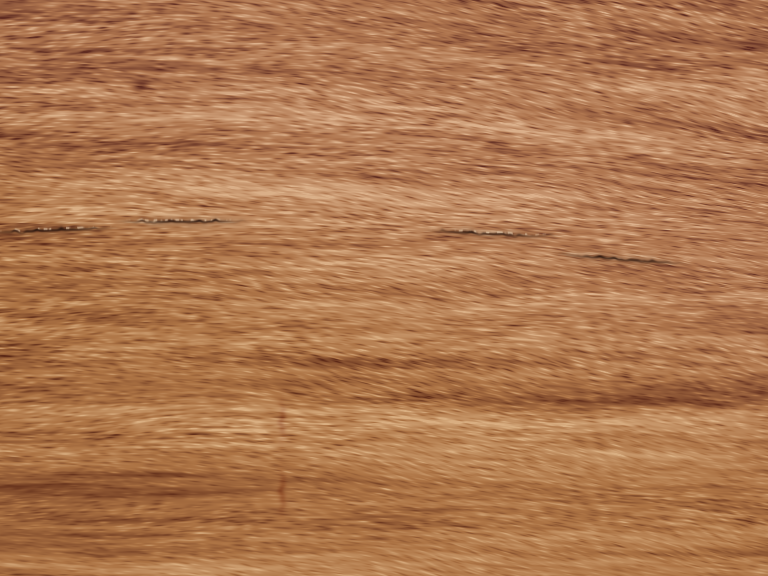
Reproduce this texture procedurally as a WebGL 1 fragment shader.

```glsl
precision highp float;
uniform vec2 u_resolution;

const vec3 DARK = vec3(0.48, 0.27, 0.155);
const vec3 MID = vec3(0.675, 0.45, 0.265);
const vec3 LIGHT = vec3(0.81, 0.63, 0.45);
const vec3 CRACK = vec3(0.20, 0.11, 0.07);
const vec3 GLINT = vec3(0.90, 0.80, 0.68);
const vec3 ROSE_TINT = vec3(0.008, 0.006, 0.040);
const vec3 SCRATCH_TINT = vec3(-0.08, -0.11, -0.08);

// Stroke sizes (length, spacing) and their strengths
const vec2 PORE_SIZE = vec2(0.021, 0.0036);
const vec2 FIBRE_SIZE = vec2(0.060, 0.0050);
const vec2 GRAIN_SIZE = vec2(0.280, 0.0085);
const vec2 BAND_SIZE = vec2(0.850, 0.0400);
const float PORE_GAIN = 0.44;
const float FIBRE_GAIN = 0.34;
const float GRAIN_GAIN = 0.22;
const float BAND_GAIN = 0.23;
const float THIN = 6.5;
const float SOFT = 4.0;

const float MEAN_TONE = 0.66;
const float FIBRE_TILT = 0.19;
const float GRAIN_SAG = 0.05;
const float VIGNETTE = 0.36;
const vec2 LIGHT_CENTRE = vec2(0.75, 0.50);

vec3 hash3(vec2 p) {
  vec3 q = fract(p.xyx * vec3(0.1031, 0.1030, 0.0973));
  q += dot(q, q.yzx + 33.33);
  return fract((q.xxy + q.yzz) * q.zyx);
}

// Cellular noise: one light or dark stroke per cell, falling by slope
float strokes(vec2 p, vec2 size, float slope, float thinness, float seed) {
  vec2 q = p / size + seed;
  vec2 cell = floor(q);
  float shear = slope * size.x / size.y;
  float sum = 0.0;
  for (int j = -2; j <= 2; j++) {
    for (int i = -1; i <= 1; i++) {
      vec2 id = cell + vec2(float(i), float(j));
      vec3 h = hash3(id);
      vec2 d = q - id - h.xy;
      d.y += shear * d.x;
      sum += (2.0 * h.z - 1.0) * exp(-5.0 * d.x * d.x - thinness * d.y * d.y);
    }
  }
  return sum;
}

float softSpot(vec2 p, vec2 centre, vec2 radius) {
  vec2 d = (p - centre) / radius;
  return exp(-dot(d, d));
}

void main() {
  vec2 p = gl_FragCoord.xy / u_resolution.y;
  float upper = smoothstep(0.42, 0.80, p.y);

  // Grain coordinates: sagging above, gently wavy everywhere
  float bend = upper * GRAIN_SAG * p.x * p.x
    + 0.004 * sin(5.0 * p.x + 9.0 * p.y) + 0.0015 * sin(17.0 * p.x - 27.0 * p.y);
  vec2 g = vec2(p.x, p.y + bend);

  // Interlocked fibres lean and stand out differently from band to band
  float slope = FIBRE_TILT * smoothstep(0.1, 0.8, p.x) * (1.0 - 0.6 * upper)
    + 0.07 * sin(38.0 * g.y + sin(3.0 * p.x));
  float relief = 0.70 + 0.38 * smoothstep(0.1, 0.6, p.y)
    + 0.35 * strokes(g, vec2(0.4, 0.05), 0.0, SOFT, 7.0);

  float tone = MEAN_TONE;
  tone += PORE_GAIN * relief * strokes(g, PORE_SIZE, slope, THIN, 31.0);
  tone += FIBRE_GAIN * relief * strokes(g, FIBRE_SIZE, slope * 0.5, THIN, 57.0);
  tone += GRAIN_GAIN * strokes(g, GRAIN_SIZE, 0.0, SOFT, 83.0);
  tone += BAND_GAIN * strokes(g, BAND_SIZE, 0.0, SOFT, 19.0);
  tone += 0.06 * (1.0 - upper) * sin(92.0 * g.y + 1.3 * sin(2.1 * p.x));

  // Broad dark streaks and a small knot
  tone -= 0.30 * softSpot(g, vec2(0.42, 0.885), vec2(0.40, 0.011));
  tone -= 0.26 * softSpot(g, vec2(0.65, 0.365), vec2(0.32, 0.012));
  tone -= 0.30 * softSpot(g, vec2(1.12, 0.305), vec2(0.30, 0.013));
  tone -= 0.24 * softSpot(g, vec2(0.12, 0.150), vec2(0.25, 0.011));
  tone -= 0.20 * softSpot(g, vec2(0.80, 0.138), vec2(0.35, 0.010));
  tone -= 0.60 * softSpot(p, vec2(0.245, 0.850), vec2(0.014, 0.009));

  // Uneven lighting
  vec2 away = (p - LIGHT_CENTRE) * vec2(1.0, 1.15);
  tone -= VIGNETTE * dot(away, away);
  tone = clamp(tone, -0.30, 1.15);

  vec3 color = mix(DARK, MID, min(2.0 * tone, 1.0));
  color = mix(color, LIGHT, max(2.0 * tone - 1.0, 0.0));
  color += ROSE_TINT * smoothstep(0.35, 0.9, p.y + 0.3 * p.x - 0.1);

  // Faint upright scratches
  float wobble = 0.002 * sin(160.0 * p.y) + 0.001 * sin(371.0 * p.y);
  for (int i = 0; i < 2; i++) {
    vec2 centre = vec2(0.49 + wobble, 0.27 - 0.125 * float(i));
    color += SCRATCH_TINT * softSpot(p, centre, vec2(0.006, 0.030));
  }

  // Tapered ragged cracks with glinting upper edges
  float ragged = strokes(p, vec2(0.012, 0.02), 0.0, SOFT, 43.0);
  for (int i = 0; i < 4; i++) {
    float n = float(i);
    vec2 centre = vec2(0.09 + 0.33 * n - 0.12 * sin(2.1 * n),
      0.60 + 0.02 * sin(1.3 * n) - 0.004 * n * n);
    vec2 d = p - centre;
    d.y -= 0.04 * (1.0 - n) * d.x + 0.003 * ragged;
    float taper = 1.0 - smoothstep(0.03, 0.13, abs(d.x));
    float gap = taper * exp(-pow(d.y / 0.0026, 2.0));
    float halo = taper * exp(-pow(d.y / 0.009, 2.0));
    float bead = smoothstep(0.0, 0.5, strokes(p, vec2(0.006, 0.03), 0.0, SOFT, 11.0));
    float shine = bead * taper * exp(-pow((d.y - 0.003) / 0.002, 2.0));
    color = mix(color, CRACK, (0.65 + 0.4 * ragged) * gap + 0.15 * halo);
    color = mix(color, GLINT, 0.65 * shine * step(n, 2.5));
  }

  gl_FragColor = vec4(color, 1.0);
}
```
